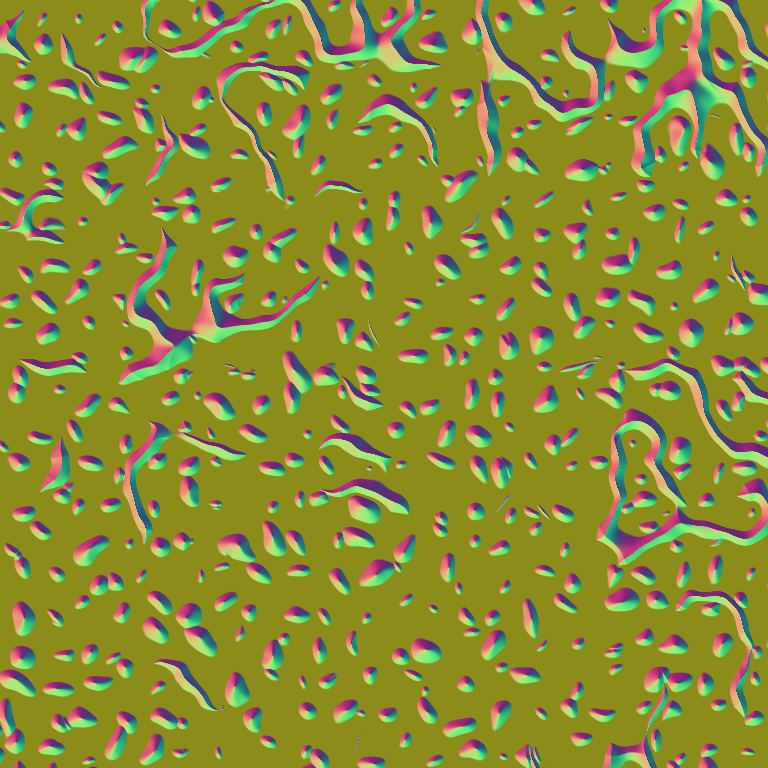
A WebGL 2 fragment shader for this texture map:

```glsl
#version 300 es
precision highp float;
// Normal-map style relief: small grains and meandering worms on a flat olive ground.
// Grains are jittered cones, worms are clipped zero lines of gradient noise;
// the slope direction of their joint height field sets the colour.

#define GRAIN_CELLS 22.0    // grains per canvas side
#define GRAIN_MIN 0.005     // smallest and largest grain radius
#define GRAIN_MAX 0.0142
#define GRAIN_STRETCH 0.95  // largest extra elongation
#define WORM_FREQ 9.0       // meander frequency
#define WORM_WIDTH 0.0155   // half width of a worm
#define WORM_CUT 0.21       // higher means fewer worms
#define SLOPE_STEP 0.0014   // softness of the ridges
#define EDGE 0.0011         // half width of the outline blend
#define TINT 0.41           // colour swing of the slopes

uniform vec2 u_resolution;
out vec4 outColor;

const vec3 GROUND = vec3(0.55, 0.55, 0.10);
const vec3 RELIEF = vec3(0.53, 0.54, 0.475);
const float TAU = 6.2831853;

vec3 hash3(vec2 p) {
    vec3 q = fract(p.xyx * vec3(0.1031, 0.1030, 0.0973));
    q += dot(q, q.yxz + 33.33);
    return fract((q.xxy + q.yzz) * q.zyx);
}

float cornerSlope(vec2 cell, vec2 offset) {
    float angle = TAU * hash3(cell + 71.0).x;
    return dot(vec2(cos(angle), sin(angle)), offset);
}

float gradientNoise(vec2 p) {
    vec2 i = floor(p), f = fract(p);
    vec2 u = f * f * f * (f * (f * 6.0 - 15.0) + 10.0);
    vec2 e = vec2(1.0, 0.0);
    float low = mix(cornerSlope(i, f), cornerSlope(i + e, f - e), u.x);
    float high = mix(cornerSlope(i + e.yx, f - e.yx), cornerSlope(i + 1.0, f - 1.0), u.x);
    return mix(low, high, u.y);
}

// Highest cone of the neighbouring grains
float grainHeight(vec2 p) {
    vec2 home = floor(p * GRAIN_CELLS);
    float height = -1.0;
    for (int y = -1; y <= 1; y++) {
        for (int x = -1; x <= 1; x++) {
            vec2 cell = home + vec2(x, y);
            vec3 place = hash3(cell + 13.0);
            vec3 shape = hash3(cell + 157.0);
            vec2 q = p - (cell + 0.12 + 0.76 * place.xy) / GRAIN_CELLS;
            float c = cos(TAU * place.z), s = sin(TAU * place.z);
            q = vec2(c * q.x + s * q.y, c * q.y - s * q.x);
            q.x /= 1.0 + GRAIN_STRETCH * shape.y;
            height = max(height, mix(GRAIN_MIN, GRAIN_MAX, shape.x) - length(q));
        }
    }
    return height;
}

// Ridges along noise zero lines, kept only inside clusters
float wormHeight(vec2 p) {
    float meander = abs(gradientNoise(p * WORM_FREQ + 5.3)) / (0.67 * WORM_FREQ);
    float cluster = gradientNoise(p * 8.0 + 41.7) + 0.8 * gradientNoise(p * 2.6 + 23.1);
    return WORM_WIDTH + min(0.0, 0.09 * (cluster - WORM_CUT)) - meander;
}

float reliefHeight(vec2 p) {
    vec2 warp = vec2(gradientNoise(p * 27.0 + 3.0), gradientNoise(p * 27.0 + 90.0));
    p += 0.012 * warp;
    float worm = wormHeight(p);
    // Leave a thin gap between worms and grains
    float grain = grainHeight(p) - 0.6 * max(0.0, worm + 0.012);
    return max(worm, grain);
}

void main() {
    vec2 p = gl_FragCoord.xy / min(u_resolution.x, u_resolution.y);

    // Central differences give the slope, their mean the height
    vec2 e = vec2(SLOPE_STEP, 0.0);
    float right = reliefHeight(p + e), left = reliefHeight(p - e);
    float up = reliefHeight(p + e.yx), down = reliefHeight(p - e.yx);
    float height = 0.25 * (right + left + up + down);
    vec2 slope = vec2(right - left, up - down) / (2.0 * SLOPE_STEP);
    vec2 direction = slope / sqrt(dot(slope, slope) + 0.03);

    // Slope colours over the flat ground
    vec3 relief = RELIEF + vec3(TINT * direction, 0.0);
    float cover = smoothstep(-EDGE, EDGE, height);
    outColor = vec4(mix(GROUND, relief, cover), 1.0);
}
```
